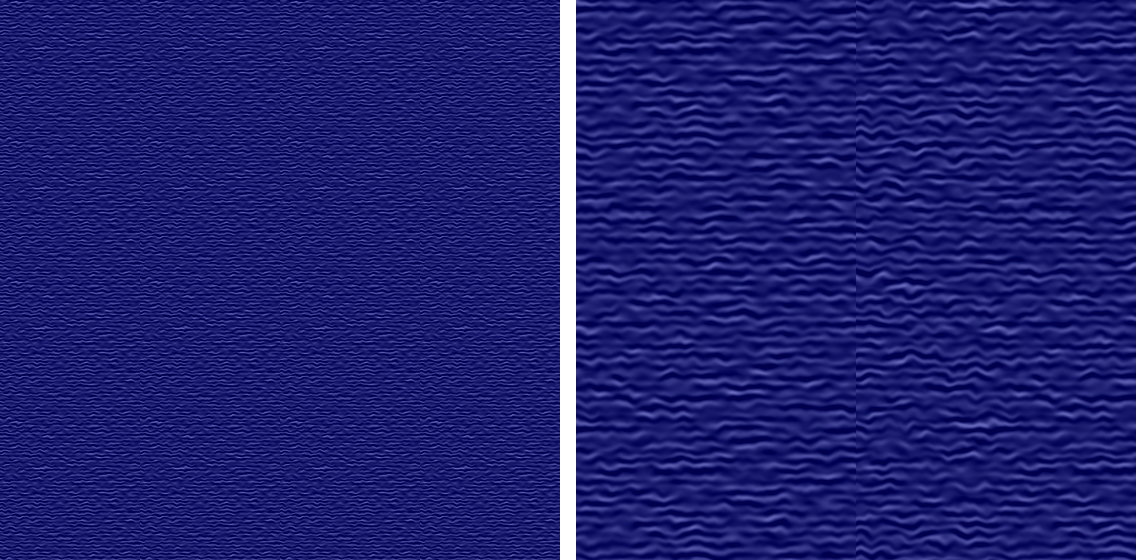
Left, the full canvas; right, a detail of the centre.
This texture is drawn by a WebGL 2 fragment shader. Its source:

```glsl
#version 300 es
precision highp float;
// Deep blue embossed cloth: fine, slightly wrinkled horizontal ribs lit from above.
// One relief swatch repeats four times each way. Its height is a wave bent by
// gradient noise plus short creases; the vertical slope gives the shading.

uniform vec2 u_resolution;
out vec4 fragColor;

const float TAU = 6.2831853;
const float RIBS = 40.0;

// Random unit vector for a lattice corner (integer hash), repeating every few rows.
vec2 cornerGradient(ivec2 cell, int rows, int seed) {
    cell.y = (cell.y + 2 * rows) % rows;
    uvec2 v = uvec2(cell + seed) * 1664525u + 1013904223u;
    v.x += v.y * 1664525u;
    v.y += v.x * 1664525u;
    v ^= v >> 16u;
    v.x += v.y * 1664525u;
    v ^= v >> 16u;
    float angle = TAU * float(v.x & 65535u) / 65536.0;
    return vec2(cos(angle), sin(angle));
}

float gradientNoise(vec2 p, int rows, int seed) {
    ivec2 cell = ivec2(floor(p));
    vec2 f = fract(p);
    vec2 w = f * f * f * (f * (f * 6.0 - 15.0) + 10.0);
    float a = dot(cornerGradient(cell, rows, seed), f);
    float b = dot(cornerGradient(cell + ivec2(1, 0), rows, seed), f - vec2(1, 0));
    float c = dot(cornerGradient(cell + ivec2(0, 1), rows, seed), f - vec2(0, 1));
    float d = dot(cornerGradient(cell + ivec2(1, 1), rows, seed), f - vec2(1, 1));
    return mix(mix(a, b, w.x), mix(c, d, w.x), w.y);
}

// Height of the cloth at a point of the swatch.
float clothHeight(vec2 p) {
    // Ribs wrinkle a little more at the left of the swatch.
    float wrinkling = mix(0.65, 0.4, p.x);
    float bend = gradientNoise(p * vec2(20.0, 24.0), 24, 31)
               + 0.5 * gradientNoise(p * vec2(40.0, 32.0), 32, 83);
    float rib = RIBS * p.y + wrinkling * bend;

    // Rib depth varies slowly along each rib, leaving some long bright threads.
    float depth = 1.0 + 1.1 * gradientNoise(p * vec2(6.0, 27.0), 27, 140);
    float ribs = -0.46 * depth * cos(TAU * rib);

    // Short creases follow the bent ribs.
    float creases = 1.6 * gradientNoise(vec2(p.x * 22.0, rib * 1.25), 50, 211)
                  + 0.7 * gradientNoise(vec2(p.x * 8.0, rib), 40, 307);
    return ribs + creases;
}

void main() {
    vec2 uv = gl_FragCoord.xy / u_resolution;
    vec2 swatch = fract(uv * 4.0);

    // Emboss: height difference across half a rib.
    vec2 rise = vec2(0.0, 0.25 / RIBS);
    float shade = clothHeight(swatch + rise) - clothHeight(swatch - rise);

    // Highlights stretch a little further than shadows.
    float light = 0.098 + 0.103 * shade + 0.009 * shade * shade;
    vec3 color = vec3(light, light + 0.006, max(light + 0.33, 0.3));
    fragColor = vec4(clamp(color, 0.0, 1.0), 1.0);
}
```
